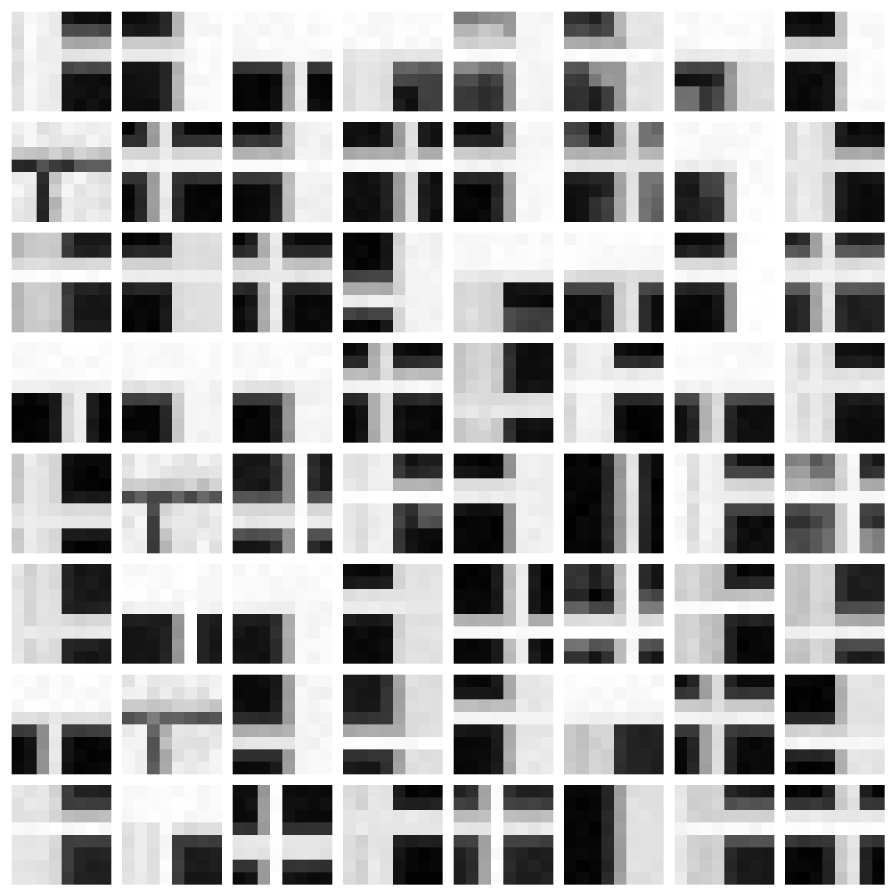
Write a Shadertoy shader that draws this pattern.

```glsl
// An 8 by 8 sheet of small greyscale tiles on white, each tile 8 by 8 cells.
// Every tile hashes one column profile and one row profile of light; their
// maximum forms pale streets between dark blocks, with per-cell variation.

const float TILES = 8.0;
const float CELLS = 8.0;
const float MARGIN = 0.0130;
const float PITCH = 0.1233;
const float TILE_SIZE = 0.1113;
const int SAMPLES = 3;

// Integer hash of a lattice point and a salt, in 0..1
float hash(vec2 p, int salt) {
    uvec3 v = uvec3(ivec3(ivec2(p), salt)) * 1664525u + 1013904223u;
    v.x += v.y * v.z; v.y += v.z * v.x; v.z += v.x * v.y;
    v ^= v >> 16u;
    v.x += v.y * v.z; v.y += v.z * v.x; v.z += v.x * v.y;
    return float(v.x >> 8u) / 16777216.0;
}

// Two-cell street: a shaded first cell, then a bright one
float street(float i, float start, float shade, float bright) {
    if (i == start) return shade;
    return i == start + 1.0 ? bright : 0.0;
}

// Light by column: pale right half, striped left half, or a narrow street
float columnLight(float x, vec2 tile) {
    float kind = hash(tile, 1);
    float tint = mix(0.86, 1.0, hash(tile, 2));
    float shade = mix(0.55, 0.85, hash(tile, 3));
    if (kind < 0.30) return x < 4.0 ? 0.0 : (x == 4.0 ? shade : tint);
    if (kind < 0.56) {
        float stripe = hash(vec2(x, tile.x + tile.y * TILES), 4);
        return x < 4.0 ? tint - 0.15 * stripe : 0.0;
    }
    return street(x, kind < 0.85 ? 4.0 : 2.0, shade, tint);
}

// Light by row, counted from the top: high street, low street, pale top or none
float rowLight(float y, vec2 tile) {
    float kind = hash(tile, 5);
    float shade = mix(0.65, 0.92, hash(tile, 6));
    float bright = mix(0.89, 1.0, hash(tile, 7));
    if (kind < 0.75) return street(y, kind < 0.47 ? 2.0 : 4.0, shade, bright);
    if (kind < 0.97) return y < 3.0 ? 0.98 : (y == 3.0 ? bright - 0.03 : 0.0);
    return 0.0;
}

// Dark blocks, softened beside the streets and blotched in worn tiles
float blockShade(vec2 cell, vec2 tile) {
    float body = 0.02 + 0.11 * pow(hash(tile, 8), 2.0);
    float besideColumn = step(0.01, max(columnLight(cell.x - 1.0, tile),
                                        columnLight(cell.x + 1.0, tile)));
    float besideRow = step(0.01, max(rowLight(cell.y - 1.0, tile),
                                     rowLight(cell.y + 1.0, tile)));
    float fringe = max(besideColumn * 0.14 * hash(tile, 9),
                       besideRow * 0.24 * hash(tile, 10));
    float worn = step(0.84, hash(tile, 11));
    float blotch = hash(tile * CELLS + floor(cell / 2.0), 12);
    return body + fringe + worn * 0.5 * blotch * blotch;
}

// Rare pale tile with a thin dark T: a bar and a stem
float strokeTile(vec2 cell, vec2 tile) {
    float ink = mix(0.05, 0.35, hash(tile, 13));
    float stem = hash(tile, 14) < 0.5 ? 2.0 : 5.0;
    float smudge = hash(tile * CELLS + cell, 15);
    if (cell.y == 3.0) return ink + 0.25 * smudge;
    if (cell.y > 3.0 && cell.x == stem) return ink + 0.12 * smudge;
    if (cell.y > 3.0 && cell.x == stem + 1.0) return 0.65 + 0.25 * smudge;
    return (cell.y == 2.0 ? 0.84 : 0.97) - 0.10 * smudge;
}

float tileShade(vec2 cell, vec2 tile) {
    if (hash(tile, 16) > 0.93) return strokeTile(cell, tile);
    float light = max(columnLight(cell.x, tile), rowLight(cell.y, tile));
    float shade = max(light, blockShade(cell, tile));
    float grain = hash(tile * CELLS + cell, 17) - 0.5;
    return clamp(shade + 0.035 * grain, 0.0, 1.0);
}

// Sheet of tiles with white gutters; p runs down from the top left
float sheet(vec2 p) {
    vec2 grid = (p - MARGIN) / PITCH;
    vec2 tile = floor(grid);
    vec2 local = fract(grid) * PITCH / TILE_SIZE;
    bool outside = any(lessThan(tile, vec2(0.0)))
                || any(greaterThanEqual(tile, vec2(TILES)))
                || any(greaterThanEqual(local, vec2(1.0)));
    return outside ? 1.0 : tileShade(floor(local * CELLS), tile);
}

void mainImage(out vec4 fragColor, in vec2 fragCoord) {
    // Average a small grid of samples to smooth every edge
    float sum = 0.0;
    for (int j = 0; j < SAMPLES; j++) {
        for (int i = 0; i < SAMPLES; i++) {
            vec2 offset = (vec2(i, j) + 0.5) / float(SAMPLES) - 0.5;
            vec2 uv = (fragCoord + offset) / iResolution.xy;
            sum += sheet(vec2(uv.x, 1.0 - uv.y));
        }
    }
    fragColor = vec4(vec3(sum / float(SAMPLES * SAMPLES)), 1.0);
}
```
